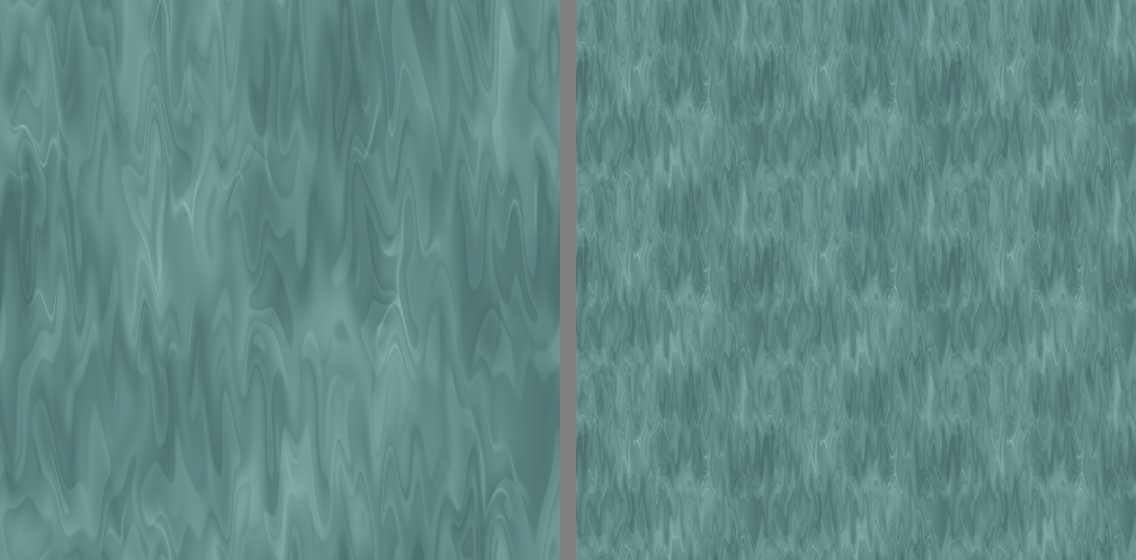
Left, the tile; right, the same tile 3 across and 3 down.
Reproduce this texture procedurally as a WebGL 1 fragment shader.

```glsl
precision highp float;
// Teal curtain of vertical, silky streaks with wavy folds and thin bright creases.
uniform vec2 u_resolution;

const float TAU = 6.2831853;

// Layered sines with whole-number frequencies up to maxFreq, so the sum tiles.
// Mean 0, standard deviation about 1.
float waves(vec2 p, vec2 maxFreq, float seed) {
  float sum = 0.0;
  for (int i = 1; i <= 12; i++) {
    float n = float(i);
    vec2 spread = fract(n * vec2(0.7549, 0.5698) + seed * vec2(0.37, 0.71));
    vec2 freq = floor((spread * 2.0 - 1.0) * maxFreq + 0.5);
    float phase = fract(sin(n * 12.99 + seed * 78.23) * 437.58);
    sum += sin(TAU * (dot(freq, p) + phase));
  }
  return sum / 2.45;
}

// Slow rise followed by a steep but smooth drop.
float softSaw(float x) {
  float f = fract(x);
  return f * (1.0 - smoothstep(0.82, 1.0, f));
}

// Thin line along the zero contour of a field.
float crease(float field) {
  return exp(-field * field * 25.0);
}

void main() {
  vec2 uv = gl_FragCoord.xy / u_resolution;

  // Columns slide up and down against each other, which folds the cloth.
  vec2 folded = uv;
  folded.x += 0.010 * waves(uv, vec2(5.0, 4.0), 1.0);
  folded.y += 0.048 * waves(uv, vec2(22.0, 3.0), 2.0);

  // Broad patches, streaks and fine threads.
  float patches = waves(folded, vec2(3.0, 3.0), 3.0);
  float streaks = waves(folded, vec2(12.0, 4.0), 4.0);
  float threads = waves(folded, vec2(30.0, 3.0), 5.0);

  // Overlapping layers with one crisp edge, and creases in a few places.
  float layers = softSaw(0.55 * waves(folded, vec2(10.0, 4.0), 6.0));
  float ridge = waves(folded, vec2(11.0, 5.0), 7.0);
  float shine = smoothstep(0.3, 1.8, waves(uv, vec2(5.0, 4.0), 8.0));
  float shade = smoothstep(0.0, 1.5, waves(uv, vec2(4.0, 4.0), 9.0));

  float tone = 0.34 + 0.10 * patches + 0.08 * streaks + 0.025 * threads;
  tone += 0.22 * (layers - 0.42);
  tone += 0.32 * shine * crease(ridge);
  tone -= 0.12 * shade * crease(streaks - 0.4);

  vec3 deepTeal = vec3(0.29, 0.45, 0.44);
  vec3 paleTeal = vec3(0.55, 0.72, 0.70);
  gl_FragColor = vec4(mix(deepTeal, paleTeal, clamp(tone, 0.0, 1.0)), 1.0);
}
```
